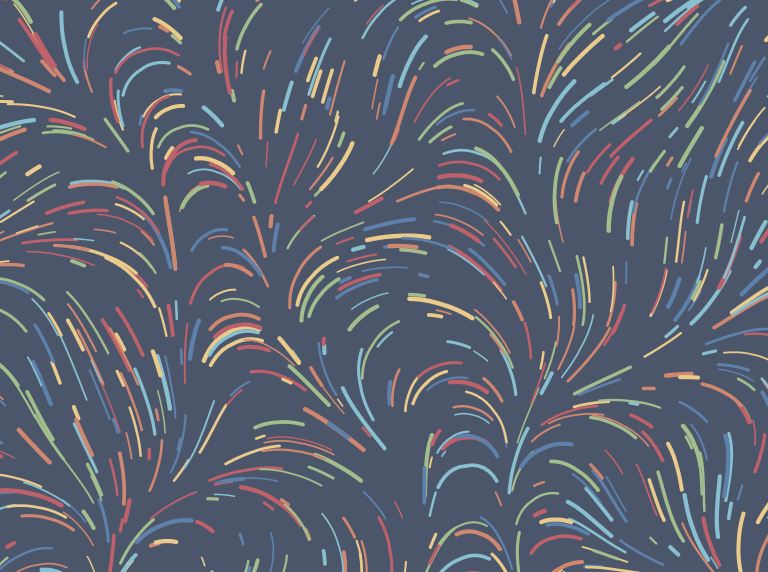
Give the GLSL for this pattern, as a WebGL 2 fragment shader.

```glsl
#version 300 es
precision highp float;
// Round-capped pastel strokes scattered along a swirling, fountain-like flow field.

#define CELL 0.07           // seed cell size, in canvas heights
#define SEEDS 3             // seeds tried per cell
#define FILL 0.72           // chance that a seed grows a stroke
#define STEPS 6             // segments traced each way from a seed
#define HALF_LENGTH vec2(0.005, 0.065)    // shortest, longest; below CELL
#define HALF_WIDTH vec2(0.0012, 0.0039)   // thinnest, thickest
#define TURN_RATE 8.0       // steady clockwise turn across the canvas
#define SWIRL 4.4           // extra turn from noise, in radians
#define SWIRL_SCALE 2.1     // noise cells per canvas height
#define FIELD_SHIFT vec2(3.7, 8.2)

uniform vec2 u_resolution;
out vec4 outColor;

const vec3 SLATE = vec3(0.298, 0.337, 0.416);
const vec3 INKS[6] = vec3[6](
    vec3(0.749, 0.380, 0.416),   // rose
    vec3(0.816, 0.529, 0.439),   // coral
    vec3(0.922, 0.796, 0.545),   // sand
    vec3(0.639, 0.745, 0.549),   // sage
    vec3(0.533, 0.753, 0.816),   // sky
    vec3(0.369, 0.506, 0.675));  // steel blue

// Integer hash: lattice point and salt to three values in 0..1.
vec3 hash3(ivec2 cell, int salt) {
    uvec3 v = uvec3(ivec3(cell, salt)) * 1664525u + 1013904223u;
    v.x += v.y * v.z; v.y += v.z * v.x; v.z += v.x * v.y;
    v ^= v >> 16u;
    v.x += v.y * v.z; v.y += v.z * v.x; v.z += v.x * v.y;
    return vec3(v >> 8u) / 16777216.0;
}

float cornerSlope(ivec2 corner, vec2 offset) {
    float a = 6.2831853 * hash3(corner, 91).x;
    return dot(vec2(cos(a), sin(a)), offset);
}

float gradientNoise(vec2 p) {
    ivec2 c = ivec2(floor(p));
    vec2 f = fract(p);
    vec2 u = f * f * f * (f * (f * 6.0 - 15.0) + 10.0);
    float low = mix(cornerSlope(c, f),
                    cornerSlope(c + ivec2(1, 0), f - vec2(1, 0)), u.x);
    float high = mix(cornerSlope(c + ivec2(0, 1), f - vec2(0, 1)),
                     cornerSlope(c + ivec2(1, 1), f - vec2(1, 1)), u.x);
    return mix(low, high, u.y);
}

vec2 flowDirection(vec2 p) {
    float angle = SWIRL * gradientNoise(p * SWIRL_SCALE + FIELD_SHIFT) - TURN_RATE * p.x;
    return vec2(cos(angle), sin(angle));
}

float segmentDistance(vec2 p, vec2 a, vec2 b) {
    vec2 ab = b - a;
    float t = clamp(dot(p - a, ab) / dot(ab, ab), 0.0, 1.0);
    return length(p - a - ab * t);
}

// Distance to the streamline traced both ways from a seed.
float strokeDistance(vec2 p, vec2 seed, float halfLength) {
    float d = 1e3;
    float stride = halfLength / float(STEPS);
    for (int side = -1; side <= 1; side += 2) {
        vec2 a = seed;
        for (int i = 0; i < STEPS; i++) {
            vec2 b = a + float(side) * stride * flowDirection(a);
            d = min(d, segmentDistance(p, a, b));
            a = b;
        }
    }
    return d;
}

void main() {
    vec2 p = gl_FragCoord.xy / u_resolution.y;
    float pixel = 1.0 / u_resolution.y;
    ivec2 home = ivec2(floor(p / CELL));
    vec3 color = SLATE;

    // Paint strokes of the neighbouring cells in a fixed order.
    for (int y = -1; y <= 1; y++)
    for (int x = -1; x <= 1; x++)
    for (int s = 0; s < SEEDS; s++) {
        ivec2 cell = home + ivec2(x, y);
        vec3 place = hash3(cell, 2 * s + 1);
        vec3 style = hash3(cell, 2 * s + 2);
        if (place.z > FILL) continue;

        vec2 seed = (vec2(cell) + place.xy) * CELL;
        float halfLength = mix(HALF_LENGTH.x, HALF_LENGTH.y, style.x);
        float halfWidth = mix(HALF_WIDTH.x, HALF_WIDTH.y, style.y);
        if (distance(p, seed) > halfLength + halfWidth + pixel) continue;

        float d = strokeDistance(p, seed, halfLength);
        float cover = clamp(0.5 + (halfWidth - d) / pixel, 0.0, 1.0);
        color = mix(color, INKS[int(style.z * 5.999)], cover);
    }
    outColor = vec4(color, 1.0);
}
```
